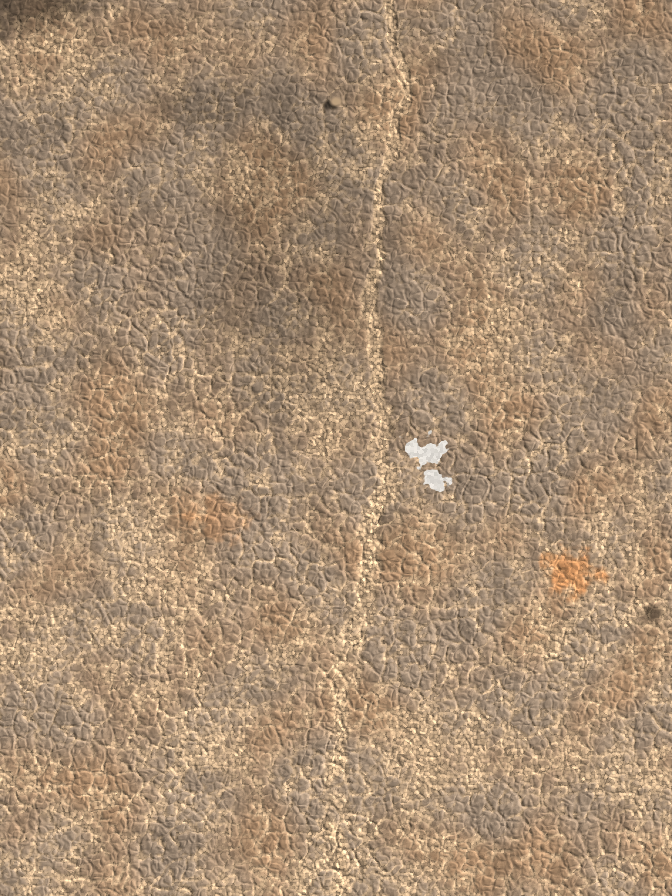
This texture is drawn by a WebGL 1 fragment shader. Its source:

```glsl
precision highp float;
// Worn sandy asphalt with a wandering crack, lit low from the upper right.
uniform vec2 u_resolution;

const vec3 STONE = vec3(0.585, 0.508, 0.432);
const vec3 SAND = vec3(0.82, 0.695, 0.55);
const vec3 RUST = vec3(0.80, 0.53, 0.32);
const vec3 CHALK = vec3(0.90, 0.88, 0.85);
const vec2 TO_LIGHT = vec2(0.80, 0.60);

vec2 hash2(vec2 p) {
  vec3 q = fract(p.xyx * vec3(0.1031, 0.1030, 0.0973));
  q += dot(q, q.yzx + 33.33);
  return fract((q.xx + q.yz) * q.zy);
}

float cornerSlope(vec2 cell, vec2 f, vec2 corner) {
  return dot(hash2(cell + corner) * 2.0 - 1.0, f - corner);
}

// Gradient noise, roughly -0.6 to 0.6
float noise(vec2 p) {
  vec2 i = floor(p), f = p - i;
  vec2 u = f * f * f * (f * (f * 6.0 - 15.0) + 10.0);
  float low = mix(cornerSlope(i, f, vec2(0.0)), cornerSlope(i, f, vec2(1.0, 0.0)), u.x);
  float high = mix(cornerSlope(i, f, vec2(0.0, 1.0)), cornerSlope(i, f, vec2(1.0)), u.x);
  return mix(low, high, u.y);
}

float fbm(vec2 p) {
  return noise(p) + 0.5 * noise(p * 2.03 + 17.0) + 0.25 * noise(p * 4.1 + 41.0);
}

// Cellular pattern: nearest distance, gap to the second nearest, random id
vec3 cells(vec2 p) {
  vec2 base = floor(p);
  float nearest = 9.0, second = 9.0, id = 0.0;
  for (int y = -1; y <= 1; y++) {
    for (int x = -1; x <= 1; x++) {
      vec2 cell = base + vec2(float(x), float(y));
      vec2 h = hash2(cell);
      float d = length(cell + 0.1 + 0.8 * h - p);
      if (d < nearest) {
        second = nearest;
        nearest = d;
        id = fract(h.x * 7.3 + h.y * 3.7);
      } else {
        second = min(second, d);
      }
    }
  }
  return vec3(nearest, second - nearest, id);
}

vec2 warp(vec2 p, float scale, float amount) {
  return p + amount * vec2(noise(p * scale), noise(p * scale + 53.0));
}

// Soft ragged blot: 1 inside, 0 outside
float blot(vec2 p, vec2 center, vec2 radius, float ragged) {
  float d = length((p - center) / radius) + ragged * fbm(p * 45.0);
  return 1.0 - smoothstep(0.45, 1.1, d);
}

// Sideways distance to the crack line
float crackOffset(vec2 p) {
  float x = 0.505 + 0.06 * smoothstep(0.15, 0.70, p.y) + 0.03 * smoothstep(0.9, 1.33, p.y);
  x += 0.035 * noise(vec2(p.y * 6.0, 3.5)) + 0.018 * noise(vec2(p.y * 24.0, 8.5));
  return p.x - x + 0.010 * noise(p * 60.0);
}

float crackMask(vec2 p) {
  float width = mix(0.017, 0.008, smoothstep(0.3, 1.2, p.y));
  return 1.0 - smoothstep(width * 0.6, width * 1.3, abs(crackOffset(p)));
}

// Lumpy stones with gaps that open and close, plus fine grit
float surfaceHeight(vec2 p) {
  float wear = smoothstep(-0.35, 0.30, noise(p * 7.0) - 0.22 * (p.y - 0.6));
  float lumps = smoothstep(0.0, 0.38, cells(warp(p, 38.0, 0.022) * vec2(37.0, 32.0)).y);
  float chips = smoothstep(0.0, 0.50, cells(warp(p, 70.0, 0.012) * 72.0 + 9.0).y);
  float h = lumps * mix(0.15, 0.55, wear) + 0.32 * chips;
  h += 0.38 * noise(p * 55.0) + 0.30 * noise(p * 135.0);
  return h - 0.65 * crackMask(p) * smoothstep(0.1, 0.6, p.y);
}

void main() {
  vec2 p = gl_FragCoord.xy / u_resolution.x;
  float height = surfaceHeight(p);
  float rise = surfaceHeight(p + 0.003 * TO_LIGHT) - height;
  vec3 grain = cells(p * 200.0);

  // Sand settles in hollows, in drifts and along the crack
  float drift = 0.42 * fbm(p * 6.0 + 5.0) + 0.5 * noise(p * 32.0) - 0.16 * (p.y - 0.65);
  float sand = 0.85 * smoothstep(0.02, 0.50, drift + 0.48 - 0.75 * height);
  sand = max(sand, crackMask(p) * smoothstep(-0.35, 0.15, noise(p * 28.0)));

  // Stone tint and loose grains
  vec3 stone = STONE * (1.0 + 0.16 * fbm(p * 18.0) + 0.16 * (grain.z - 0.5));
  stone = mix(stone, stone * vec3(1.07, 0.99, 0.90), smoothstep(-0.2, 0.4, noise(p * 9.0)));
  vec3 loose = SAND * (0.80 + 0.42 * grain.z - 0.22 * smoothstep(0.3, 0.75, grain.x));
  vec3 color = mix(stone, loose, sand);

  // Rust, dark stains and a chalky splash
  float rust = blot(p, vec2(0.85, 0.48), vec2(0.045, 0.040), 0.8);
  rust += 0.4 * blot(p, vec2(0.33, 0.56), vec2(0.050, 0.040), 0.9);
  color = mix(color, RUST * (0.85 + 0.3 * grain.z), 0.65 * rust);
  float stain = blot(p, vec2(0.02, 1.34), vec2(0.14, 0.07), 0.4);
  stain += 0.5 * blot(p, vec2(0.30, 1.18), vec2(0.08, 0.045), 0.4);
  stain += blot(p, vec2(0.97, 0.42), vec2(0.018, 0.014), 0.3);
  stain += 0.4 * blot(p, vec2(0.42, 0.95), vec2(0.16, 0.30), 0.3);
  color *= 1.0 - 0.32 * stain;

  // Low sunlight: slopes rising towards the light fall into shade
  color *= 1.0 - 0.72 * clamp(rise, -0.42, 0.65);
  color *= mix(1.04, 0.96, smoothstep(0.2, 1.3, p.y));

  float splash = blot(p, vec2(0.638, 0.662), vec2(0.034, 0.024), 1.3);
  splash = max(splash, blot(p, vec2(0.648, 0.622), vec2(0.022, 0.018), 1.1));
  color = mix(color, CHALK * (0.92 + 0.14 * grain.z), smoothstep(0.2, 0.6, splash));

  // One loose pebble and its shadow
  vec2 pebble = vec2(0.50, 1.182);
  color *= 1.0 - 0.55 * blot(p, pebble - 0.009 * TO_LIGHT, vec2(0.014, 0.009), 0.2);
  color = mix(color, SAND * 0.9, blot(p, pebble, vec2(0.010, 0.009), 0.2));
  gl_FragColor = vec4(color, 1.0);
}
```
